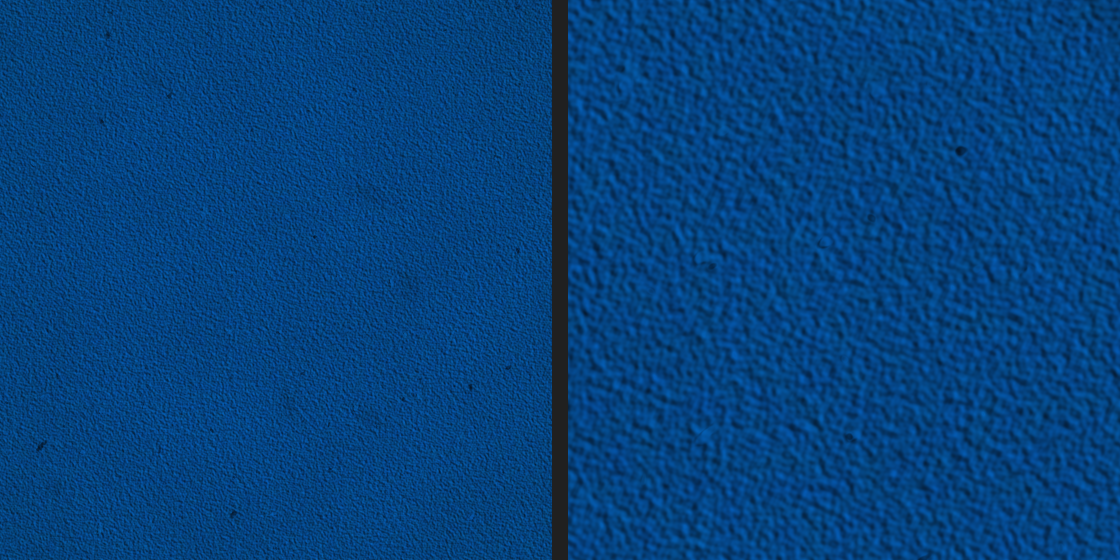
Left, the full canvas; right, a detail of the centre.
Reproduce this texture procedurally as a Shadertoy shader.

```glsl
vec2 hash22(vec2 p) {
    vec3 q = fract(p.xyx * vec3(0.1031, 0.1030, 0.0973));
    q += dot(q, q.yzx + 33.33);
    return fract((q.xx + q.yz) * q.zy);
}

float slopeAt(vec2 corner, vec2 offset) {
    return dot(normalize(hash22(corner) - 0.5001), offset);
}

float gradientNoise(vec2 p) {
    vec2 i = floor(p), f = fract(p);
    vec2 u = f * f * f * (f * (f * 6.0 - 15.0) + 10.0);
    float bottom = mix(slopeAt(i, f), slopeAt(i + vec2(1, 0), f - vec2(1, 0)), u.x);
    float top = mix(slopeAt(i + vec2(0, 1), f - vec2(0, 1)), slopeAt(i + 1.0, f - 1.0), u.x);
    return mix(bottom, top, u.y);
}

mat2 rotate(float angle) {
    float c = cos(angle), s = sin(angle);
    return mat2(c, s, -s, c);
}

// Height of the rough surface: three grain sizes on turned grids
float grainHeight(vec2 p) {
    return 0.28 * gradientNoise(rotate(0.3) * p * 90.0 + 70.0)
         + 0.55 * gradientNoise(rotate(0.9) * p * 155.0 + 400.0)
         + 0.50 * gradientNoise(rotate(2.0) * p * 245.0 + 900.0);
}

// Scattered ragged specks, at most one per cell, mostly upright
float specks(vec2 p, float cells, float seed, float chance, float radius, float softness) {
    vec2 cell = floor(p * cells) + seed;
    vec2 place = hash22(cell), kind = hash22(cell + 57.0);
    vec2 q = (fract(p * cells) - 0.25 - 0.5 * place) / cells;
    q = rotate(-1.5 + 2.4 * (place.y - 0.5)) * q;
    q.x *= mix(0.35, 0.9, kind.y);
    float size = radius * mix(0.5, 1.0, fract(kind.x * 17.0));
    float d = length(q) / size + 0.8 * gradientNoise(p * 200.0 + seed);
    return step(kind.x, chance) * (1.0 - smoothstep(1.0 - softness, 1.0 + softness, d));
}

void mainImage(out vec4 fragColor, in vec2 fragCoord) {
    vec2 p = fragCoord / iResolution.y;
    vec2 uv = fragCoord / iResolution.xy;
    vec2 toLight = vec2(0.0009, 0.0006);

    // Embossed grain with shadowed hollows
    float relief = 0.81 * (grainHeight(p - toLight) - grainHeight(p + toLight));
    relief += 0.15 * grainHeight(p);
    relief *= relief < 0.0 ? 1.12 : 0.92;
    float shade = 1.01 + relief;

    // Uneven dye and slightly darker borders
    float mottle = 0.6 * gradientNoise(p * 6.0 + 3.0) + 0.4 * gradientNoise(p * 22.0 + 8.0);
    float border = smoothstep(0.3, 0.75, length(uv - vec2(0.52, 0.48)));
    shade *= 1.0 + 0.08 * mottle - 0.05 * border;
    shade *= 1.0 - 0.10 * specks(p, 5.0, 311.0, 0.35, 0.016, 0.8);

    // Raised flakes with a shadow on the far side, then dark pits
    float flake = specks(p, 9.0, 71.0, 0.4, 0.0044, 0.4)
                + 0.7 * specks(p, 25.0, 133.0, 0.25, 0.0026, 0.4);
    float flakeShadow = specks(p + 2.0 * toLight, 9.0, 71.0, 0.4, 0.0044, 0.4);
    float pit = specks(p, 8.0, 205.0, 0.14, 0.0044, 0.45)
              + 0.75 * specks(p, 23.0, 419.0, 0.09, 0.0025, 0.45);
    shade *= 1.0 - 0.35 * flakeShadow * (1.0 - min(flake, 1.0));
    shade = mix(shade, 1.28 + 0.4 * relief, 0.7 * min(flake, 1.0));
    shade = mix(shade, 0.42 + 0.5 * relief, 0.8 * min(pit, 1.0));

    // Blue dye, greener toward the borders and in small patches
    float green = 0.5 * border + 1.2 * gradientNoise(p * 60.0 + 60.0);
    vec3 dye = vec3(0.02, 0.261, 0.501) + green * vec3(0.0, 0.009, -0.016);
    fragColor = vec4(vec3(dye.r, dye.gb * clamp(shade, 0.3, 1.4)), 1.0);
}
```
